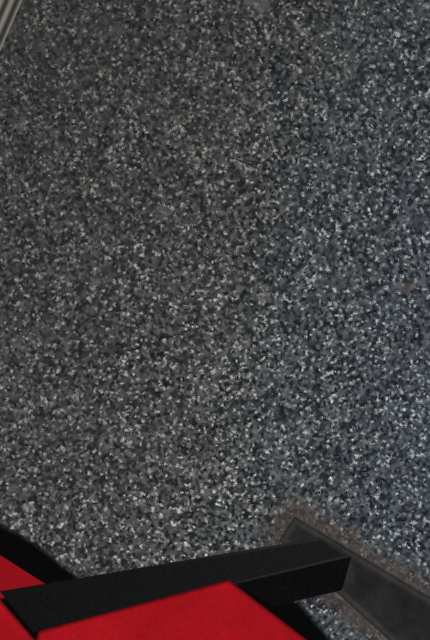
Reproduce this texture procedurally as a Shadertoy shader.

```glsl
// Speckled grey floor with a black metal bracket and red cloth at its lower edge.
#define BASE_DENSITY 225.0
#define SPECK_DENSITY 290.0
#define SPECK_SHARE 0.15
#define GRAIN_BLUR 0.0019
#define SOFTNESS 0.0015
#define CLOTH_RED vec3(0.645, 0.08, 0.115)
#define METAL_BLACK vec3(0.095, 0.095, 0.098)
#define DIRT_BROWN vec3(0.29, 0.25, 0.23)
#define TRIM_GREY vec3(0.50, 0.48, 0.45)

vec3 hash3(vec2 p) {
    vec3 q = fract(vec3(p.xyx) * vec3(0.1031, 0.1030, 0.0973));
    q += dot(q, q.yxz + 33.33);
    return fract((q.xxy + q.yzz) * q.zyx);
}

float noise(vec2 p) {
    vec2 i = floor(p), f = fract(p);
    f = f * f * (3.0 - 2.0 * f);
    return mix(mix(hash3(i).x, hash3(i + vec2(1, 0)).x, f.x),
               mix(hash3(i + vec2(0, 1)).x, hash3(i + vec2(1, 1)).x, f.x), f.y);
}

float fbm(vec2 p) {
    float sum = 0.0, amp = 0.5;
    for (int i = 0; i < 4; i++) {
        sum += amp * noise(p);
        p = p * 2.03 + 17.0;
        amp *= 0.5;
    }
    return sum / 0.9375;
}

// Signed distance to a line; positive on the left of a -> b
float edge(vec2 p, vec2 a, vec2 b) {
    vec2 e = normalize(b - a);
    return dot(p - a, vec2(-e.y, e.x));
}

// Convex quad with clockwise corners
float quad(vec2 p, vec2 a, vec2 b, vec2 c, vec2 d) {
    return max(max(edge(p, a, b), edge(p, b, c)), max(edge(p, c, d), edge(p, d, a)));
}

float cover(float d) {
    float w = max(SOFTNESS, 0.7 / iResolution.y);
    return smoothstep(w, -w, d);
}

// Random tone of the nearest irregular cell
float cellTone(vec2 q) {
    q += 0.8 * vec2(noise(q * 1.3), noise(q * 1.3 + 40.0));
    vec2 cell = floor(q);
    float nearest = 9.0, tone = 0.0;
    for (int y = -1; y <= 1; y++)
    for (int x = -1; x <= 1; x++) {
        vec2 id = cell + vec2(x, y);
        vec3 h = hash3(id);
        vec2 r = id + h.xy - q;
        float d = dot(r, r) + 0.3 * hash3(id + 91.0).x;
        if (d < nearest) { nearest = d; tone = h.z; }
    }
    return tone;
}

// Dark bluish to grey chips, strewn with smaller pale specks
vec3 chips(vec2 p) {
    float base = cellTone(p * BASE_DENSITY);
    float speck = cellTone(p * SPECK_DENSITY + 300.0);
    vec3 col = (0.105 + 0.25 * base) * mix(vec3(0.92, 1.0, 1.08), vec3(1.01, 1.0, 0.97), base);
    float pale = (speck - 1.0 + SPECK_SHARE) / SPECK_SHARE;
    return pale > 0.0 ? mix(0.36, 0.70, pale) * vec3(1.02, 1.0, 0.94) : col;
}

vec3 floorColor(vec2 p) {
    // Four spread samples soften the fine chips
    vec3 col = vec3(0.0);
    for (int i = 0; i < 4; i++) {
        vec2 offset = vec2(i % 2, i / 2) - 0.5;
        col += 0.25 * chips(p + GRAIN_BLUR * offset);
    }
    // Dull film, strongest toward the top and left
    float film = fbm(p * 9.0);
    float shine = smoothstep(-0.1, 1.0, p.x * 0.8 + 0.8 * (1.0 - p.y));
    float haze = clamp(0.36 - 0.36 * shine + 0.4 * (film - 0.5), 0.0, 0.5);
    col = mix(col, vec3(0.265, 0.26, 0.25), haze);
    col *= 0.86 + 0.25 * shine + 0.22 * (fbm(p * 28.0) - 0.5);
    col *= mix(vec3(1.0), vec3(0.95, 1.0, 1.07), shine * smoothstep(0.25, 0.65, p.x));
    // Worn spot and pale smear
    col = mix(col, DIRT_BROWN * 1.2, 0.65 * smoothstep(0.012, 0.004, length(p - vec2(0.634, 0.55))));
    vec2 smear = (p - vec2(0.405, 0.995)) / vec2(0.03, 0.022);
    return mix(col, vec3(0.36, 0.36, 0.38), 0.6 * smoothstep(1.0, 0.2, length(smear)));
}

void mainImage(out vec4 fragColor, in vec2 fragCoord) {
    vec2 p = fragCoord / iResolution.y;
    float fine = noise(p * 300.0) - 0.5;
    vec3 col = floorColor(p);

    // Metal trim in the upper corner
    float trim = edge(p, vec2(0.0, 0.919), vec2(0.035, 1.0));
    float band = 0.7 + 0.3 * cos(trim * 420.0);
    col = mix(col, TRIM_GREY * band, cover(-trim));

    // Bracket foot with a dirty rim
    float foot = quad(p, vec2(0.436, 0.155), vec2(0.460, 0.193), vec2(0.72, 0.038), vec2(0.66, -0.047));
    float dirt = smoothstep(0.045, 0.0, foot + 0.02 * (fbm(p * 40.0) - 0.5));
    col = mix(col, DIRT_BROWN * (1.0 + 0.25 * fine), 0.75 * dirt);
    vec3 footColor = METAL_BLACK * (1.15 + 0.8 * fbm(p * 35.0) + 0.2 * fine);
    footColor += vec3(0.07, 0.06, 0.055) * smoothstep(0.008, 0.0, abs(foot + 0.006));
    col = mix(col, footColor, cover(foot));
    float weld = length((p - vec2(0.545, 0.108)) / vec2(0.014, 0.03));
    col += vec3(0.13, 0.11, 0.10) * smoothstep(1.0, 0.2, weld) * fbm(p * 90.0);

    // Shadows and the strip of cloth behind the bar
    float shade = quad(p, vec2(0.40, 0.07), vec2(0.465, 0.06), vec2(0.525, -0.01), vec2(0.42, -0.02));
    shade = min(shade, quad(p, vec2(-0.02, 0.19), vec2(0.055, 0.15), vec2(0.13, 0.09), vec2(-0.02, 0.05)));
    shade = min(shade, quad(p, vec2(-0.02, 0.08), vec2(0.40, 0.09), vec2(0.47, -0.03), vec2(-0.02, -0.03)));
    col = mix(col, vec3(0.035), smoothstep(0.006, -0.006, shade));
    float strip = quad(p, vec2(-0.02, 0.145), vec2(0.0, 0.133), vec2(0.08, 0.082), vec2(-0.02, 0.06));
    col = mix(col, CLOTH_RED * 0.85, cover(strip));

    // Bar: front face, then top face
    float front = quad(p, vec2(0.35, 0.10), vec2(0.549, 0.130), vec2(0.534, 0.078), vec2(0.43, 0.053));
    col = mix(col, METAL_BLACK * (0.55 + 0.2 * fine), cover(front));
    float bar = quad(p, vec2(0.0, 0.076), vec2(0.501, 0.160), vec2(0.549, 0.130), vec2(0.052, 0.012));
    vec3 barColor = METAL_BLACK * (0.8 + 0.6 * p.x + 0.2 * fine);
    barColor += 0.05 * smoothstep(0.004, 0.0, abs(bar + 0.002)) * smoothstep(0.2, 0.5, p.x);
    col = mix(col, barColor, cover(bar));

    // Red cloth in front of the bar
    float cloth = quad(p, vec2(0.06, 0.014), vec2(0.358, 0.094), vec2(0.487, -0.005), vec2(0.05, -0.03));
    cloth = min(cloth, max(edge(p, vec2(0.0, 0.064), vec2(0.064, -0.01)), p.x - 0.064));
    vec3 red = CLOTH_RED * (0.88 + 0.18 * fbm(p * 18.0) + 0.08 * fine);
    red *= mix(0.6, 1.0, smoothstep(0.0, -0.007, cloth));
    col = mix(col, red, cover(cloth));

    fragColor = vec4(clamp(col, 0.0, 1.0), 1.0);
}
```
